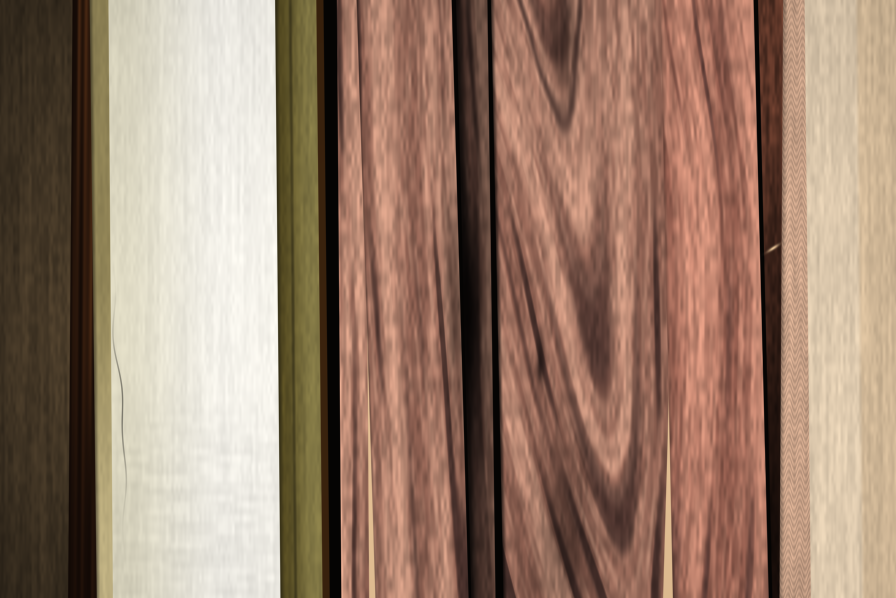
A Shadertoy shader for this texture:

```glsl
// A row of upright veneer boards: walnut, maple, olive, rosewood and oak.
// Boards are painted left to right, each covering all beyond its leaning
// left edge; the grain is stretched value noise.

float hash(vec2 p) {
    return fract(sin(dot(p, vec2(127.1, 311.7))) * 43758.5453);
}

float noise(vec2 p) {
    vec2 i = floor(p), f = fract(p);
    f = f * f * (3.0 - 2.0 * f);
    return mix(mix(hash(i), hash(i + vec2(1, 0)), f.x),
               mix(hash(i + vec2(0, 1)), hash(i + vec2(1, 1)), f.x), f.y);
}

// Distance to the right of a line from x = bottom to x = top
float beyond(vec2 p, float top, float bottom) {
    return p.x - mix(bottom, top, p.y);
}

// Paint all beyond a left edge
vec3 cover(vec3 under, vec3 board, float x) {
    float soft = 0.8 / iResolution.x;
    return mix(under, board, smoothstep(-soft, soft, x));
}

// Shade along a left edge
float rim(float x, float low, float width) {
    return mix(low, 1.0, smoothstep(0.0, width, x));
}

float blob(vec2 p, vec2 center, vec2 radius) {
    vec2 d = (p - center) / radius;
    return exp(-dot(d, d));
}

// Straight fine grain, a factor around one
float grain(vec2 p, float seed, float amount) {
    float fibre = noise(vec2(p.x * 300.0, p.y * 9.0) + seed);
    float pore = noise(vec2(p.x * 380.0, p.y * 60.0) + seed);
    float streak = noise(vec2(p.x * 60.0, p.y * 1.5) + seed);
    return 1.0 + amount * (0.4 * fibre + 0.35 * pore + 0.25 * streak - 0.5);
}

// Veined wood; "ring" is the growth-ring coordinate
vec3 rosewood(float ring, vec2 p, float seed, vec3 light, vec3 deep) {
    ring += 0.014 * (noise(vec2(p.x * 7.0, p.y * 3.0) + seed) - 0.5);
    float band = noise(vec2(ring * 48.0, p.y * 1.3) + seed);
    float vein = noise(vec2(ring * 125.0, p.y * 2.2) + seed + 7.0);
    float fibre = noise(vec2(ring * 300.0, p.y * 14.0) + seed);
    float pore = noise(vec2(p.x * 330.0, p.y * 45.0) + seed);
    float tone = 0.5 * band + 0.25 * vein + 0.25 * fibre;
    vec3 c = mix(light, light * vec3(0.66, 0.6, 0.6), smoothstep(0.25, 0.75, tone));
    c = mix(c, deep, 0.8 * smoothstep(0.58, 0.9, vein) * smoothstep(0.25, 0.65, band));
    return c * (0.84 + 0.3 * pore);
}

void mainImage(out vec4 fragColor, in vec2 fragCoord) {
    vec2 p = fragCoord / iResolution.xy;
    vec3 black = vec3(0.02, 0.015, 0.012), deep = vec3(0.21, 0.14, 0.13);
    vec3 rose = vec3(0.78, 0.58, 0.49), sliver = vec3(0.88, 0.74, 0.57);

    // Walnut and its layered edge
    float lit = 0.72 + 0.4 * blob(p, vec2(0.06, 0.5), vec2(0.08, 0.45));
    vec3 col = vec3(0.26, 0.21, 0.145) * lit * grain(p, 3.0, 0.6);
    float x = beyond(p, 0.081, 0.076);
    float layers = noise(vec2(x * 260.0, p.y * 2.0));
    col = cover(col, mix(vec3(0.07, 0.035, 0.02), vec3(0.31, 0.17, 0.08), layers * layers), x);

    // Bevel and pale maple
    x = beyond(p, 0.1, 0.108);
    vec3 board = mix(vec3(0.78, 0.72, 0.53), vec3(0.57, 0.52, 0.34), smoothstep(0.0, 0.6, p.y));
    col = cover(col, board * grain(p, 11.0, 0.2) * rim(x, 0.6, 0.005), x);
    x = beyond(p, 0.121, 0.126);
    board = mix(vec3(0.87, 0.85, 0.76), vec3(0.95, 0.94, 0.91), smoothstep(0.0, 0.13, x));
    board *= 1.0 - 0.05 * noise(p * vec2(40, 90)) * smoothstep(0.4, 0.2, p.y);
    float crack = abs(p.x - 0.139 + 0.012 * smoothstep(0.25, 0.48, p.y) - 0.002 * sin(p.y * 40.0));
    board *= 1.0 - 0.45 * (1.0 - rim(crack, 0.0, 0.0016)) * blob(p, vec2(0.14, 0.32), vec2(1, 0.12));
    col = cover(col, board * grain(p, 19.0, 0.13), x);

    // Olive edging, brown lip, black gap
    x = beyond(p, 0.307, 0.313);
    board = mix(vec3(0.33, 0.29, 0.13), vec3(0.51, 0.47, 0.27), smoothstep(0.004, 0.04, x));
    board *= rim(x, 0.6, 0.006) * rim(abs(x - 0.017), 0.7, 0.003);
    col = cover(col, board * grain(p, 23.0, 0.35), x);
    col = cover(col, vec3(0.22, 0.13, 0.05), beyond(p, 0.353, 0.36));
    col = cover(col, black, beyond(p, 0.361, 0.368));

    // Two rosewood boards, a sliver between
    x = beyond(p, 0.376, 0.381);
    col = cover(col, rosewood(x, p, 31.0, rose, deep) * rim(x, 1.2, 0.003), x);
    col = cover(col, sliver, beyond(p, 0.4077, 0.412));
    x = beyond(p, 0.398, 0.419);
    board = rosewood(x + 0.02 * p.y, p, 43.0, rose, deep);
    board *= 1.0 - 0.45 * blob(vec2(x, p.y), vec2(0.1, 0.5), vec2(0.012, 0.2));
    col = cover(col, board * rim(x, 0.75, 0.003), x);

    // Recessed dark board between gaps
    col = cover(col, black, beyond(p, 0.504, 0.523));
    x = beyond(p, 0.509, 0.526);
    board = rosewood(x + 0.015 * p.y, p, 57.0, rose * 0.57, deep * 0.4);
    board *= 1.0 - 0.75 * blob(vec2(x, p.y), vec2(0.006, 0.5), vec2(0.013, 0.18));
    col = cover(col, board * rim(x, 0.25, 0.012), x);
    col = cover(col, black, beyond(p, 0.544, 0.553));

    // Wide board: nested arches around a leaning axis
    x = beyond(p, 0.548, 0.562);
    float axis = beyond(p, 0.614, 0.703);
    float arch = sqrt(axis * axis + 0.0004) - 0.08 * p.y;
    board = rosewood(arch, p, 64.0, rose, deep);
    float wobble = 0.006 * (noise(p * vec2(40, 9)) - 0.5);
    float heart = 1.0 - rim(abs(arch + wobble + 0.0432), 0.0, 0.004);
    board = mix(board, deep, 0.65 * heart * smoothstep(0.7, 0.8, p.y));
    board *= 1.0 - 0.35 * blob(p, vec2(0.632, 0.93), vec2(0.016, 0.1));
    board *= 1.0 - 0.35 * blob(p, vec2(0.63, 0.1), vec2(0.03, 0.15));
    board = mix(board, deep * 0.6, 0.9 * blob(p, vec2(0.603, 0.394), vec2(0.004, 0.04)));
    col = cover(col, board * rim(x, 0.4, 0.005), x);

    // Redder board behind its sliver
    col = cover(col, sliver, beyond(p, 0.7594, 0.74));
    x = beyond(p, 0.737, 0.751);
    board = rosewood(x - 0.02 * sin(p.y * 3.0), p, 78.0, vec3(0.81, 0.56, 0.47), deep * 1.5);
    col = cover(col, board * rim(x, 0.75, 0.004), x);

    // Shadowed strip
    col = cover(col, black, beyond(p, 0.841, 0.858));
    board = mix(vec3(0.09, 0.05, 0.035), vec3(0.4, 0.23, 0.17), smoothstep(0.1, 0.95, p.y));
    col = cover(col, board * grain(p, 83.0, 1.1), beyond(p, 0.846, 0.862));

    // Hatched pink edge, tan oak and a chip
    x = beyond(p, 0.874, 0.87);
    board = vec3(0.77, 0.62, 0.52) * (1.0 + 0.07 * sin(p.y * 520.0 + 5.0 * sin(x * 500.0)));
    col = cover(col, board * grain(p, 91.0, 0.3) * rim(x, 0.75, 0.006), x);
    x = beyond(p, 0.898, 0.905);
    board = mix(vec3(0.88, 0.8, 0.69), vec3(0.83, 0.73, 0.6), smoothstep(0.055, 0.061, x));
    col = cover(col, board * grain(p, 97.0, 0.28), x);
    vec2 chip = vec2(p.x, p.y - 0.9 * (p.x - 0.863));
    col = mix(col, sliver, blob(chip, vec2(0.863, 0.585), vec2(0.006, 0.003)));

    // Falloff toward the corners
    vec2 away = p - vec2(0.5, 0.45);
    fragColor = vec4(col * (1.03 - 0.2 * dot(away, away)), 1);
}
```
